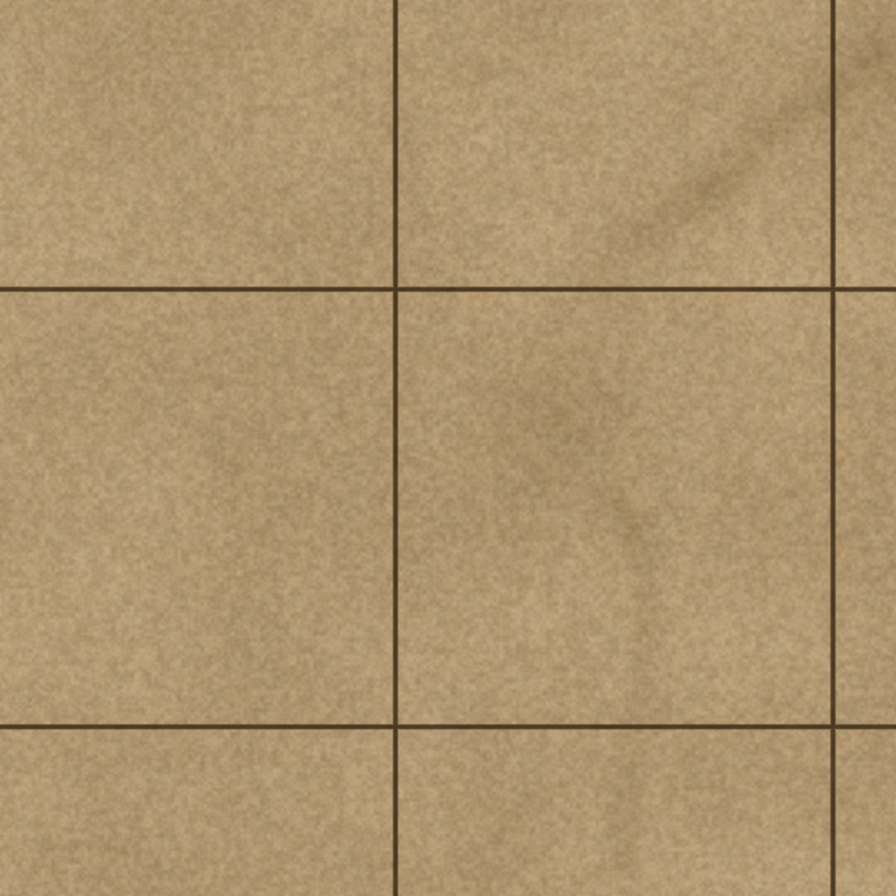
Give the GLSL for this texture, as a WebGL 2 fragment shader.

```glsl
#version 300 es
precision highp float;
// Sandy stone paving: large square slabs, thin dark joints, fine grain and faint stains.

uniform vec2 u_resolution;
out vec4 outColor;

const vec3 SAND = vec3(0.695, 0.595, 0.445);
const vec3 JOINT = vec3(0.27, 0.195, 0.11);
const vec3 GRAIN_TINT = vec3(1.0, 1.0, 0.96);
const vec3 STAIN_TINT = vec3(0.85, 0.83, 0.77);

const float SLAB_SIZE = 0.4883;
const vec2 JOINT_ORIGIN = vec2(0.4414, 0.1888);
const float JOINT_HALF_WIDTH = 0.0027;
const float JOINT_SOFTNESS = 0.0016;

float hash(vec2 p) {
    vec3 q = fract(p.xyx * vec3(0.1031, 0.1030, 0.0973));
    q += dot(q, q.yzx + 33.33);
    return fract((q.x + q.y) * q.z);
}

float valueNoise(vec2 p) {
    vec2 cell = floor(p);
    vec2 f = fract(p);
    f = f * f * (3.0 - 2.0 * f);
    float low = mix(hash(cell), hash(cell + vec2(1, 0)), f.x);
    float high = mix(hash(cell + vec2(0, 1)), hash(cell + vec2(1, 1)), f.x);
    return mix(low, high, f.y);
}

// Layered noise centred on zero
float fbm(vec2 p, int octaves) {
    float sum = 0.0;
    float amplitude = 0.5;
    for (int i = 0; i < octaves; i++) {
        sum += amplitude * (valueNoise(p) - 0.5);
        p = mat2(0.8, 0.6, -0.6, 0.8) * p * 2.0 + 17.3;
        amplitude *= 0.5;
    }
    return sum;
}

float segmentDistance(vec2 p, vec2 a, vec2 b) {
    vec2 along = b - a;
    float t = clamp(dot(p - a, along) / dot(along, along), 0.0, 1.0);
    return length(p - a - along * t);
}

// Soft smear along a bent path of four points
float smear(vec2 p, vec2 path[4], float width) {
    float d = 1.0;
    for (int i = 0; i < 3; i++) {
        d = min(d, segmentDistance(p, path[i], path[i + 1]));
    }
    return exp(-d * d / (width * width));
}

float blot(vec2 p, vec2 center, float radius) {
    vec2 d = (p - center) / radius;
    return exp(-dot(d, d));
}

// Coverage of the repeating joints
float jointMask(vec2 p, float pixel) {
    vec2 d = abs(fract((p - JOINT_ORIGIN) / SLAB_SIZE + 0.5) - 0.5) * SLAB_SIZE;
    float soft = max(JOINT_SOFTNESS, 0.7 * pixel);
    vec2 cover = 1.0 - smoothstep(JOINT_HALF_WIDTH - soft, JOINT_HALF_WIDTH + soft, d);
    return max(cover.x, cover.y);
}

float stainMask(vec2 p) {
    vec2 warped = p + 0.025 * vec2(fbm(p * 22.0, 3), fbm(p * 22.0 + 41.0, 3));
    vec2 diagonal[4] = vec2[4](vec2(0.72, 0.74), vec2(0.79, 0.775), vec2(0.84, 0.84), vec2(1.0, 0.95));
    vec2 streak[4] = vec2[4](vec2(0.69, 0.44), vec2(0.723, 0.37), vec2(0.72, 0.24), vec2(0.69, 0.04));
    float stain = 0.45 * smear(warped, diagonal, 0.022);
    stain += 0.35 * smear(warped, streak, 0.017);
    stain += 0.35 * blot(warped, vec2(0.795, 0.785), 0.03);
    stain += 0.4 * blot(warped, vec2(0.70, 0.41), 0.035);
    stain += 0.45 * blot(warped, vec2(0.62, 0.54), 0.08);
    stain += 0.4 * blot(warped, vec2(0.98, 0.93), 0.06);
    return stain * (0.9 + 1.2 * fbm(p * 30.0, 3));
}

void main() {
    vec2 uv = gl_FragCoord.xy / u_resolution;
    float pixel = 1.0 / min(u_resolution.x, u_resolution.y);

    // Fine grain over broad mottling
    float grain = 0.13 * fbm(uv * 150.0, 2) + 0.05 * (valueNoise(uv * 270.0 + 9.0) - 0.5);
    float mottle = 0.07 * fbm(uv * 7.0 + 5.0, 4);
    vec3 color = SAND + (grain + mottle) * GRAIN_TINT;

    // Slight warm and grey drift
    color += vec3(0.03, 0.0, -0.03) * fbm(uv * 45.0 + 71.0, 3);

    // Stains, then joints with slightly uneven darkness
    color *= mix(vec3(1.0), STAIN_TINT, stainMask(uv));
    float jointStrength = 0.92 + 0.15 * fbm(uv * 60.0 + 23.0, 2);
    color = mix(color, JOINT, jointMask(uv, pixel) * jointStrength);

    outColor = vec4(color, 1.0);
}
```
